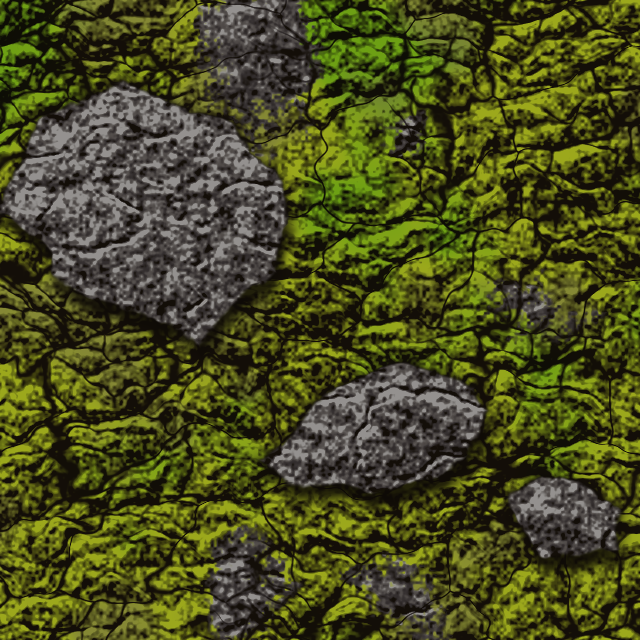
A Shadertoy shader for this texture:

```glsl
#define MOSS_TONE 0.50
#define MOSS_RELIEF 2.9
#define MOSS_GRAIN 1.25
#define ROCK_TONE 0.57
#define ROCK_RELIEF 3.2
#define ROCK_GRAIN 1.15
#define CRACK_WIDTH 0.085
#define LIGHT_STEP vec2(-0.0015, 0.004)
#define ROCK_COUNT 8
#define BOLD_ROCKS 3

const vec3 SOIL = vec3(0.075, 0.055, 0.03);
const vec3 OLIVE = vec3(0.25, 0.25, 0.055);
const vec3 MOSS = vec3(0.41, 0.44, 0.08);
const vec3 LICHEN = vec3(0.61, 0.66, 0.11);
const vec3 STONE = vec3(0.32, 0.30, 0.29);
const vec3 PALE_STONE = vec3(0.58, 0.57, 0.56);

// Centre and half size; the first ones stand free, the others are half buried
const vec4 ROCKS[ROCK_COUNT] = vec4[ROCK_COUNT](
    vec4(0.235, 0.670, 0.235, 0.180), vec4(0.593, 0.325, 0.165, 0.092),
    vec4(0.885, 0.193, 0.092, 0.062), vec4(0.410, 0.920, 0.075, 0.130),
    vec4(0.370, 0.080, 0.075, 0.090), vec4(0.635, 0.810, 0.050, 0.035),
    vec4(0.630, 0.080, 0.070, 0.045), vec4(0.830, 0.525, 0.060, 0.028));
const float TILTS[ROCK_COUNT] = float[ROCK_COUNT](-0.5, 0.25, -0.3, 0.3, 0.2, 0.0, -0.4, -0.3);

vec2 hash22(vec2 p) {
    vec3 q = fract(p.xyx * vec3(0.1031, 0.1030, 0.0973));
    q += dot(q, q.yzx + 33.33);
    return fract((q.xx + q.yz) * q.zy);
}

mat2 rotate(float a) { return mat2(cos(a), -sin(a), sin(a), cos(a)); }

float noise(vec2 p) {
    vec2 i = floor(p), f = fract(p);
    f = f * f * (3.0 - 2.0 * f);
    vec2 e = vec2(1, 0);
    return mix(mix(hash22(i).x, hash22(i + e).x, f.x),
               mix(hash22(i + e.yx).x, hash22(i + e.xx).x, f.x), f.y);
}

float fbm(vec2 p) {
    float sum = 0.0, amp = 0.53;
    for (int i = 0; i < 4; i++) {
        sum += amp * noise(p);
        p = rotate(0.6) * p * 2.03 + 11.7;
        amp *= 0.5;
    }
    return sum;
}

// Difference of the two nearest cell distances, zero on cell borders
float cellGap(vec2 p) {
    vec2 cell = floor(p), near = vec2(9.0);
    for (int y = -1; y <= 1; y++)
    for (int x = -1; x <= 1; x++) {
        vec2 c = cell + vec2(x, y);
        float d = length(c + 0.1 + 0.8 * hash22(c) - p);
        near = d < near.x ? vec2(d, near.x) : vec2(near.x, min(near.y, d));
    }
    return near.y - near.x;
}

// Distances to the free rocks and to the buried ones, as random polygons
vec2 rockDistance(vec2 p) {
    vec2 rough = vec2(fbm(p * 13.0), fbm(p * 13.0 + 40.0)) - 0.5;
    vec2 nearest = vec2(1.0);
    for (int i = 0; i < ROCK_COUNT; i++) {
        bool bold = i < BOLD_ROCKS;
        vec2 q = p + rough * (bold ? 0.05 : 0.13) - ROCKS[i].xy;
        q = rotate(TILTS[i]) * q / ROCKS[i].zw;
        float side = -1.0;
        for (int j = 0; j < 8; j++) {
            vec2 r = hash22(vec2(i * 8 + j, i * 3 + 1));
            float a = (float(j) + 0.6 * r.x) * 0.7854;
            side = max(side, dot(q, vec2(cos(a), sin(a))) - 0.86 - 0.2 * r.y);
        }
        side *= min(ROCKS[i].z, ROCKS[i].w);
        if (bold) nearest.x = min(nearest.x, side);
        else nearest.y = min(nearest.y, side);
    }
    return nearest;
}

// Height of the moss cushions in x, openness of the cracks in y
vec2 mossSurface(vec2 p) {
    vec2 w = p + 0.12 * (vec2(fbm(p * 6.0), fbm(p * 6.0 + 17.0)) - 0.5);
    w += 0.02 * (vec2(noise(p * 34.0), noise(p * 34.0 + 9.0)) - 0.5);
    float large = cellGap(rotate(0.25) * w * vec2(6.0, 9.5));
    float small = cellGap(rotate(-0.2) * w * vec2(14.0, 23.0) + 5.0);
    float gate = smoothstep(0.35, 0.65, noise(p * 9.0 + 3.0));
    float crack = smoothstep(0.0, CRACK_WIDTH * (0.5 + gate), large);
    crack *= mix(1.0, smoothstep(0.0, 0.15, small), 0.2 + 0.7 * gate);
    float h = 0.45 * smoothstep(0.0, 0.5, large) + 0.2 * smoothstep(0.0, 0.4, small);
    return vec2(h + 0.6 * fbm(rotate(0.2) * w * vec2(24.0, 38.0)), crack);
}

float rockHeight(vec2 p, float d) {
    float folds = abs(fbm(p * vec2(8.0, 12.0) + 6.0) - 0.5);
    return smoothstep(0.0, 0.06, -d) * 0.5 + 0.7 * fbm(p * 30.0)
         + 0.25 * smoothstep(0.0, 0.07, folds);
}

vec3 ramp(float t, vec3 low, vec3 mid, vec3 high) {
    vec3 c = mix(SOIL, low, smoothstep(0.08, 0.34, t));
    c = mix(c, mid, smoothstep(0.32, 0.58, t));
    return mix(c, high, smoothstep(0.56, 0.88, t));
}

void mainImage(out vec4 fragColor, in vec2 fragCoord) {
    vec2 p = fragCoord / iResolution.y;
    vec2 lit = p + LIGHT_STEP;
    float grain = 0.6 * noise(p * 190.0) + 0.4 * noise(rotate(0.5) * p * 100.0 + 7.0) - 0.5;
    float broad = fbm(p * 4.0 + 2.0) - 0.5;

    // Moss
    vec2 surface = mossSurface(p);
    float slope = surface.x - mossSurface(lit).x;
    float tone = MOSS_TONE + MOSS_RELIEF * slope + MOSS_GRAIN * grain + 0.75 * broad;
    tone *= mix(0.12, 1.0, surface.y);
    vec3 color = ramp(tone, OLIVE, MOSS, LICHEN);
    float green = smoothstep(0.54, 0.76, fbm(p * 3.5 + 31.0));
    color *= mix(vec3(1.0), vec3(0.70, 0.95, 0.7), green);
    float bare = smoothstep(0.54, 0.70, fbm(p * 6.0 + 53.0));
    vec3 earth = ramp(tone - 0.06, vec3(0.23, 0.21, 0.10), vec3(0.34, 0.33, 0.18), vec3(0.46, 0.45, 0.27));
    color = mix(color, earth, 0.6 * bare);

    // Contact shadow below free rocks
    vec2 d = rockDistance(p);
    vec2 dLit = rockDistance(lit);
    float above = rockDistance(p + vec2(-0.006, 0.022)).x;
    float shadow = max(smoothstep(0.015, -0.012, above), exp(-max(d.x, 0.0) / 0.005));
    color = mix(color, SOIL * 0.7, 0.85 * shadow);

    // Stone
    float edge = min(d.x, d.y);
    float relief = rockHeight(p, edge) - rockHeight(lit, min(dLit.x, dLit.y));
    float stoneTone = ROCK_TONE + ROCK_RELIEF * relief + ROCK_GRAIN * grain + 0.3 * broad;
    float buried = smoothstep(-0.004, 0.004, d.x);
    stoneTone *= mix(1.0, 0.85 * mix(0.3, 1.0, surface.y), buried);
    vec3 stone = ramp(stoneTone, vec3(0.20, 0.18, 0.18), STONE, PALE_STONE);
    float cover = max(smoothstep(0.003, -0.003, d.x),
                      smoothstep(0.008, -0.012, d.y + 0.05 * grain));
    fragColor = vec4(mix(color, stone, cover), 1.0);
}
```
